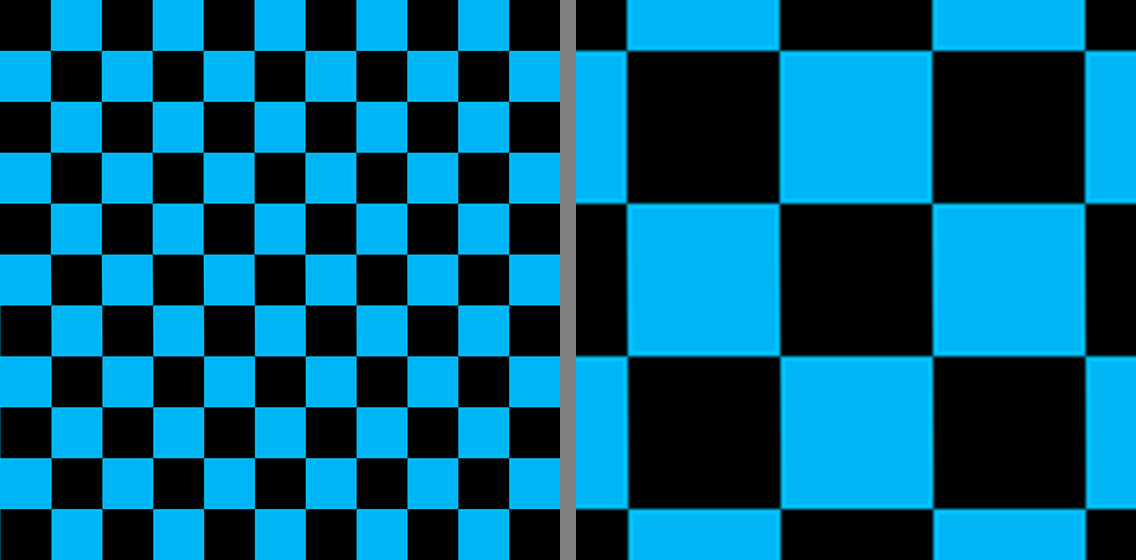
Left: the whole. Right: its middle third, enlarged.
A three.js fragment shader for this pattern:

```glsl
// Checkerboard of 11 by 11 squares, black in the corners, alternating with sky blue.
// A signed distance to the nearest square border drives the soft edge and the
// thin bright rim inside each blue square; the lower left columns drift slightly.
varying vec2 vUv;

// Distance to the nearest inner grid line, with its sign flipping at every line.
float alternatingDistance(float t) {
  float line = clamp(floor(t * 11.0 + 0.5), 1.0, 10.0);
  return (t - line / 11.0) * (2.0 * mod(line, 2.0) - 1.0);
}

void main() {
  vec3 black = vec3(0.0);
  vec3 blue = vec3(0.0, 0.71, 0.96);
  vec3 rimBlue = vec3(0.0, 0.78, 1.0);
  vec3 sliverBlue = vec3(0.0, 0.27, 0.36);

  // Vertical lines lean right towards the lower left
  float lower = 1.0 - smoothstep(0.38, 0.56, vUv.y);
  float x = vUv.x - 0.0013 * lower * (1.0 - vUv.x);

  // Signed distance in 1/512 of the canvas, positive inside blue squares
  float dx = alternatingDistance(x);
  float dy = alternatingDistance(vUv.y);
  float inside = -sign(dx * dy) * min(abs(dx), abs(dy)) * 512.0;

  // Blue squares with a bright rim
  float rim = 1.0 - smoothstep(1.2, 1.9, inside);
  vec3 square = mix(blue, rimBlue, rim);

  // Dim sliver on the left border, beside the lower black squares
  float sliver = (1.0 - smoothstep(0.5, 1.5, vUv.x * 512.0))
               * (1.0 - smoothstep(0.453, 0.456, vUv.y));
  vec3 dark = mix(black, sliverBlue, sliver);

  gl_FragColor = vec4(mix(dark, square, smoothstep(-0.8, 0.8, inside)), 1.0);
}
```
